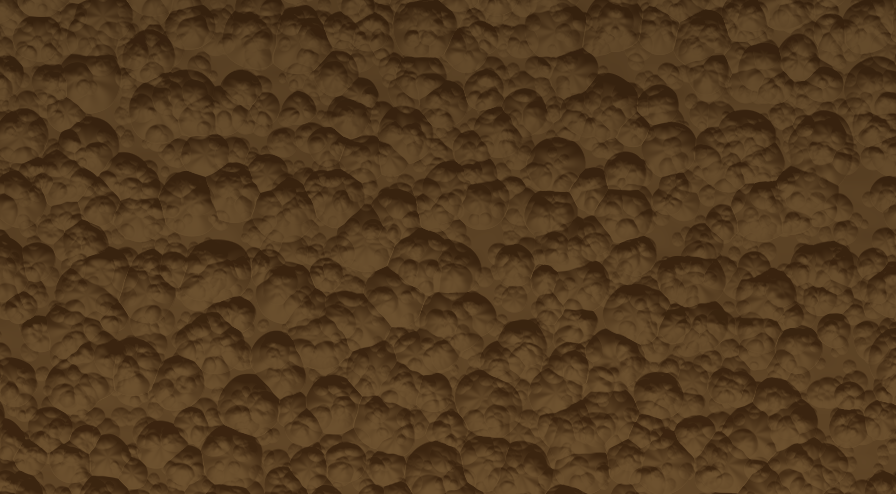
A Shadertoy shader for this texture:

```glsl
float hash(vec2 p)
{
    return fract(sin(dot(p, vec2(127.1, 311.7))) * 43758.5453);
}

float noise(vec2 p)
{
    vec2 cell = floor(p), f = fract(p);
    f = f * f * (3.0 - 2.0 * f);
    return mix(mix(hash(cell), hash(cell + vec2(1, 0)), f.x),
               mix(hash(cell + vec2(0, 1)), hash(cell + vec2(1, 1)), f.x), f.y);
}

// Union of scattered domes, one per occupied grid cell
float domes(vec2 p, float frequency, float coverage)
{
    p *= frequency;
    vec2 home = floor(p);
    float height = 0.0;
    for (int y = -1; y <= 1; y++)
    for (int x = -1; x <= 1; x++)
    {
        vec2 cell = home + vec2(x, y);
        float seed = hash(cell + frequency);
        if (seed > coverage) continue;
        vec2 jitter = vec2(hash(cell + 17.3), hash(cell + 41.9));
        vec2 offset = p - cell - jitter;
        float radius = mix(0.36, 0.78, hash(cell + 73.7));
        float q = length(offset) / radius;
        if (q >= 1.0) continue;

        // Radial folds, and a dimple in a few domes
        float angle = atan(offset.y, offset.x + 0.0001);
        float rise = 1.0 - pow(q, 2.4);
        rise += 0.3 * q * q * (1.0 - q) * sin(7.0 * angle + 40.0 * seed);
        rise -= 0.35 * smoothstep(0.6, 0.15, q) * step(seed, 0.07);
        height = max(height, 0.56 * radius * rise);
    }
    return height / frequency;
}

float surface(vec2 p)
{
    p += 0.009 * (vec2(noise(p * 18.0), noise(p * 18.0 + 31.0)) - 0.5);
    float height = domes(p, 11.5, 1.0);
    height += 0.65 * domes(p + 3.1, 21.0, 0.65);
    height += 0.5 * domes(p + 7.7, 40.0, 0.45);
    return height + 0.004 * noise(p * 24.0);
}

void mainImage(out vec4 fragColor, in vec2 fragCoord)
{
    vec2 p = fragCoord / iResolution.y;

    // Surface normal, softened by the sampling step
    vec2 e = vec2(0.0020, 0.0);
    vec2 slope = vec2(surface(p + e.xy) - surface(p - e.xy),
                      surface(p + e.yx) - surface(p - e.yx)) / (2.0 * e.x);
    vec3 normal = normalize(vec3(-slope, 1.0));

    // Low light from below, with steep creases darkened
    float light = dot(normal, normalize(vec3(-0.12, -0.75, 0.62)));
    float shade = (light + 0.12) / 1.15 - 0.28 * (1.0 - normal.z);
    shade += 0.10 * (noise(p * 5.0) - 0.5);
    shade = clamp(shade, 0.0, 1.0);

    vec3 shadowBrown = vec3(0.222, 0.138, 0.060);
    vec3 warmBrown = vec3(0.432, 0.325, 0.190);
    vec3 color = mix(shadowBrown, warmBrown, shade);
    color *= mix(1.05, 0.94, p.y);
    fragColor = vec4(color, 1.0);
}
```
